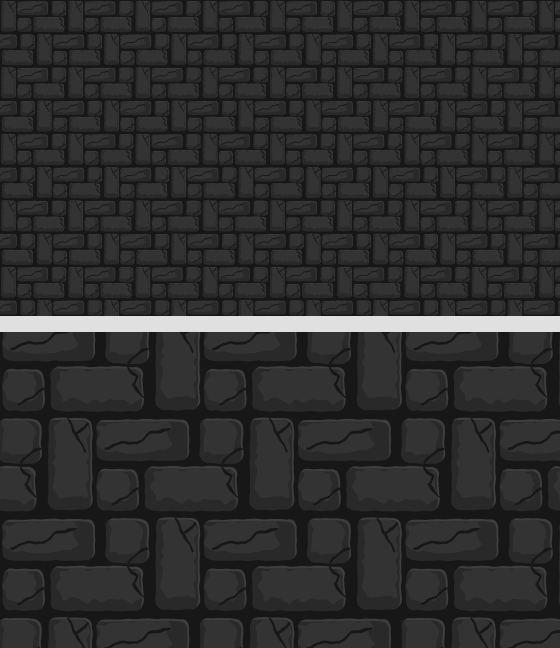
Top: the whole. Bottom: its middle third, enlarged.
Give the GLSL for this texture, as a Shadertoy shader.

```glsl
// Dark cracked stone wall: a cell of five rounded bricks repeats in staggered rows.
// Each brick is a box distance field with a noisy lit face, a thin highlight rim
// on its top and right edges, and a crack drawn as a chain of segments.

const float WALL_HEIGHT = 432.0;           // layout units over the canvas height
const vec2 CELL = vec2(91.9, 45.47);       // repeat size in layout units
const float ROW_SHIFT = 49.0;              // sideways offset of every other row
const int BRICKS = 5;

const vec3 MORTAR = vec3(0.09);
const vec3 SHADE = vec3(0.16);
const vec3 FACE = vec3(0.20);
const vec3 RIM = vec3(0.245);

// Brick bounds in the cell: left, top, right, bottom (y points down)
const vec4 BOUNDS[BRICKS] = vec4[BRICKS](
    vec4(1.5, 1.3, 21.5, 43.3),
    vec4(23.5, 2.0, 65.7, 20.8),
    vec4(70.6, 1.6, 90.2, 22.0),
    vec4(23.5, 24.6, 42.5, 43.5),
    vec4(45.5, 23.4, 87.6, 43.7));

// Width of the shaded margin on the same four sides
const vec4 MARGINS[BRICKS] = vec4[BRICKS](
    vec4(3.0, 1.0, 2.0, 6.0),
    vec4(1.0, 1.0, 9.0, 4.0),
    vec4(2.0, 1.0, 3.0, 4.0),
    vec4(1.0, 1.0, 4.0, 4.0),
    vec4(4.0, 1.0, 1.5, 4.5));

vec2 hashGradient(vec2 lattice) {
    float angle = 6.2832 * fract(sin(dot(lattice, vec2(127.1, 311.7))) * 4375.85);
    return vec2(cos(angle), sin(angle));
}

float gradientNoise(vec2 p) {
    vec2 i = floor(p), f = fract(p);
    vec2 u = f * f * f * (f * (f * 6.0 - 15.0) + 10.0);
    vec2 e = vec2(1.0, 0.0);
    float a = dot(hashGradient(i), f);
    float b = dot(hashGradient(i + e.xy), f - e.xy);
    float c = dot(hashGradient(i + e.yx), f - e.yx);
    float d = dot(hashGradient(i + e.xx), f - e.xx);
    return mix(mix(a, b, u.x), mix(c, d, u.x), u.y);
}

float roundedBox(vec2 p, vec4 bounds, float radius) {
    vec2 halfSize = 0.5 * (bounds.zw - bounds.xy);
    vec2 q = abs(p - 0.5 * (bounds.xy + bounds.zw)) - halfSize + radius;
    return length(max(q, 0.0)) + min(max(q.x, q.y), 0.0) - radius;
}

float segment(vec2 p, vec2 a, vec2 b) {
    vec2 ab = b - a;
    return length(p - a - ab * clamp(dot(p - a, ab) / dot(ab, ab), 0.0, 1.0));
}

float crack(vec2 p, vec2 a, vec2 b, vec2 c) {
    return min(segment(p, a, b), segment(p, b, c));
}

float coverage(float distanceToEdge, float pixel) {
    return clamp(0.5 - distanceToEdge / pixel, 0.0, 1.0);
}

// Distance to the nearest crack centre line in the cell
float cracks(vec2 p) {
    float d = crack(p, vec2(10.5, 2.0), vec2(14.0, 8.5), vec2(18.0, 16.5));
    d = min(d, segment(p, vec2(14.0, 8.5), vec2(19.5, 4.0)));
    d = min(d, crack(p, vec2(27.5, 15.5), vec2(35.5, 12.5), vec2(42.0, 13.2)));
    d = min(d, crack(p, vec2(42.0, 13.2), vec2(47.5, 8.7), vec2(56.5, 6.2)));
    d = min(d, crack(p, vec2(80.5, 21.5), vec2(85.0, 17.8), vec2(89.5, 15.5)));
    d = min(d, crack(p, vec2(31.0, 40.5), vec2(37.5, 37.0), vec2(42.0, 33.0)));
    d = min(d, crack(p, vec2(80.5, 23.5), vec2(85.0, 27.5), vec2(83.2, 32.0)));
    return min(d, segment(p, vec2(83.2, 32.0), vec2(87.0, 37.0)));
}

vec3 stoneCell(vec2 p, float pixel) {
    vec2 waver = vec2(gradientNoise(p / 5.0), gradientNoise(p / 5.0 + 37.0));
    vec3 color = MORTAR;
    for (int i = 0; i < BRICKS; i++) {
        vec4 bounds = BOUNDS[i];
        vec4 lit = bounds + MARGINS[i] * vec4(1.0, 1.0, -1.0, -1.0);
        vec2 worn = p + 0.6 * waver;
        float brick = roundedBox(worn, bounds, 4.0);
        float face = roundedBox(p + 3.2 * waver, lit, 3.5);
        float inner = roundedBox(worn + vec2(0.8, -0.9), bounds, 4.0);

        vec3 stone = mix(SHADE, FACE, coverage(face, pixel));
        stone = mix(RIM, stone, coverage(inner, pixel));
        color = mix(color, stone, coverage(brick, pixel));
    }
    // Cracks cut through to the mortar colour
    float width = 0.55 + 0.35 * waver.x;
    return mix(color, MORTAR, coverage(cracks(p + 1.2 * waver) - width, pixel));
}

void mainImage(out vec4 fragColor, in vec2 fragCoord) {
    float pixel = WALL_HEIGHT / iResolution.y;
    vec2 p = vec2(fragCoord.x, iResolution.y - fragCoord.y) * pixel;

    // Rows count down from the top; odd rows slide sideways
    float row = floor(p.y / CELL.y);
    p.x -= ROW_SHIFT * mod(row, 2.0);
    fragColor = vec4(stoneCell(mod(p, CELL), pixel), 1.0);
}
```
